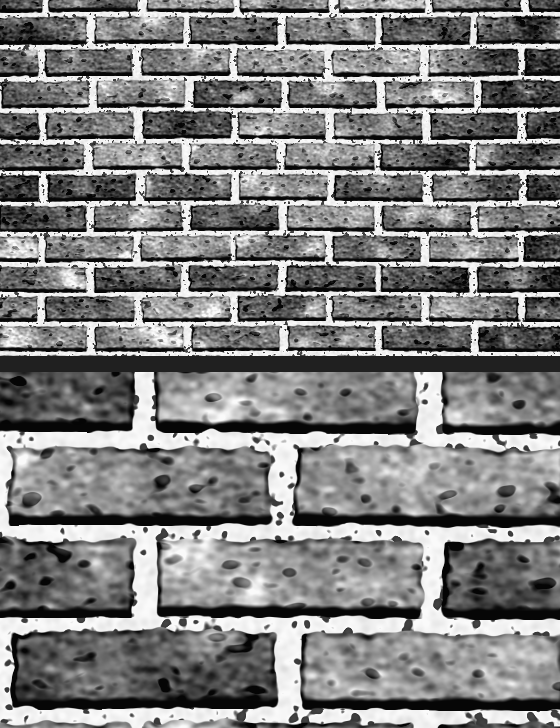
Top: the whole. Bottom: its middle third, enlarged.
Give the GLSL for this texture, as a Shadertoy shader.

```glsl
// Weathered monochrome brick wall in running bond: speckled pale mortar and
// pitted brick faces with a hard shadow below each brick. Bricks are rounded
// box distances; all wear comes from one cellular splat noise and sines.

#define ROWS 11.56
#define BRICK_ASPECT 3.115
#define HALF_BRICK vec2(1.455, 0.43)
#define WALL_SHIFT vec2(0.795, 0.0123)
#define SHADOW_DEPTH 0.11
#define EDGE_WEAR 0.026
#define PIT_DEPTH 0.42
#define BLOTCH 0.15
#define GRAIN 0.13
#define MORTAR_TONE 0.96
#define SHADOW_TONE 0.025

vec3 hash3(vec2 p) {
    vec3 q = fract(p.xyx * vec3(0.1031, 0.1030, 0.0973));
    q += dot(q, q.yxz + 33.33);
    return fract((q.xxy + q.yzz) * q.zyx);
}

// Smooth cellular noise: signed soft splats, one per cell, about -1 to 1
float cellNoise(vec2 p) {
    vec2 cell = floor(p);
    float sum = 0.0;
    for (int j = -1; j <= 1; j++)
    for (int i = -1; i <= 1; i++) {
        vec2 id = cell + vec2(i, j);
        vec3 h = hash3(id + 71.0);
        vec2 d = id + h.xy - p;
        float w = max(0.0, 1.0 - dot(d, d));
        sum += w * w * (2.0 * h.z - 1.0);
    }
    return sum;
}

float roundBox(vec2 p, vec2 halfSize, float radius) {
    vec2 q = abs(p) - halfSize + radius;
    return length(max(q, 0.0)) + min(max(q.x, q.y), 0.0) - radius;
}

// Face tone: per-brick shade, broad stains, embossed pits and fine grain
float brickFace(vec2 uv, vec2 p, vec3 rnd) {
    vec2 seed = floor(rnd.xy * 90.0);
    float tone = mix(0.34, 0.68, rnd.z);
    float stain = cellNoise(uv * vec2(13.0, 18.0) + seed);
    stain += 0.5 * cellNoise(uv * vec2(34.0, 27.0) + seed);
    stain += 0.4 * sin(p.x * 2.1 + rnd.x * 6.28) * sin(p.x * 0.9 + rnd.y * 6.28);
    tone += BLOTCH * stain + 0.16 * smoothstep(0.5, 1.1, stain);

    // Darker towards the sides of the wall
    tone -= 0.17 * smoothstep(1.28, 1.42, uv.x);
    tone -= 0.07 * smoothstep(0.25, 0.0, uv.x);

    vec2 pitPos = uv * vec2(72.0, 115.0);
    float pit = cellNoise(pitPos);
    float lower = cellNoise(pitPos + vec2(0.15, 0.45));
    tone += 0.17 * (pit - lower);
    tone -= PIT_DEPTH * smoothstep(0.5, 0.95, pit);
    tone += GRAIN * cellNoise(uv * vec2(150.0, 185.0) + 19.0);
    return tone;
}

// Pale mortar, with dark grit gathering along the brick edges
float mortar(vec2 uv, float dist) {
    float grit = cellNoise(uv * 165.0 + 40.0) + 0.5 * cellNoise(uv * 60.0);
    float nearBrick = smoothstep(0.09, 0.0, dist);
    float dark = smoothstep(0.6, 1.0, grit + 0.32 * nearBrick);
    return MORTAR_TONE - 0.78 * dark + 0.05 * grit;
}

void mainImage(out vec4 fragColor, in vec2 fragCoord) {
    vec2 uv = fragCoord / iResolution.y;
    float aa = ROWS / iResolution.y;

    // Running bond, with courses growing slightly taller towards the top
    float course = (uv.y - WALL_SHIFT.y) * ROWS;
    course += 0.0038 * course * (11.0 - course);
    course += 0.018 * sin(uv.x * 5.3 + uv.y * 3.0);
    float row = floor(course);
    float along = (uv.x - WALL_SHIFT.x) * ROWS / BRICK_ASPECT;
    along += 0.5 * mod(row, 2.0) + 0.05 * (hash3(vec2(row + 9.0, 3.0)).x - 0.5);
    float column = floor(along);
    vec3 rnd = hash3(vec2(column + 17.0, row + 31.0));

    // Brick outline with slight size changes and chipped edges
    vec2 p = vec2((along - column - 0.5) * BRICK_ASPECT, course - row - 0.43);
    p += (rnd.xy - 0.5) * vec2(0.06, 0.025);
    vec2 halfSize = HALF_BRICK - vec2(0.05, 0.015) * rnd.yz;
    float wear = cellNoise(uv * 95.0) + 0.8 * cellNoise(uv * 38.0 + 7.0);
    float dist = roundBox(p, halfSize, 0.05) + EDGE_WEAR * wear;

    float tone = brickFace(uv, p, rnd);

    // Thin broken dark rim, strongest on the left end
    float rim = smoothstep(-0.075, -0.015, dist);
    float leftEnd = smoothstep(-1.3, -1.4, p.x);
    tone -= rim * (0.2 + 0.35 * leftEnd + 0.15 * wear);

    // Cast shadow under the lower edge
    float lip = p.y + halfSize.y - SHADOW_DEPTH + 0.018 * wear;
    tone = mix(tone, SHADOW_TONE, smoothstep(0.025 + aa, -0.025, lip));

    float brickMask = smoothstep(aa, -aa, dist);
    tone = mix(mortar(uv, dist), tone, brickMask);
    fragColor = vec4(vec3(clamp(tone, 0.02, 0.98)), 1.0);
}
```
